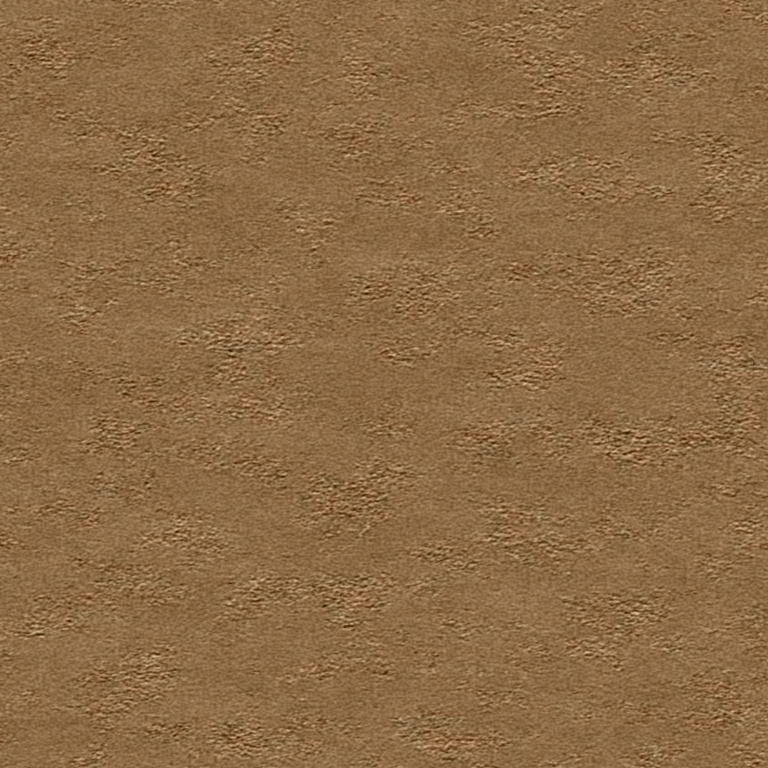
Reproduce this texture procedurally as a WebGL 2 fragment shader.

```glsl
#version 300 es
precision highp float;

// Dry packed earth: a soft brown ground with scattered rough, crumbly patches.
// Fine gradient noise, a little wider than tall, forms a height field lit from
// above; a ragged mask sets its strength, with streaks, tints and short cracks.

uniform vec2 u_resolution;
out vec4 fragColor;

const vec3 EARTH = vec3(0.552, 0.421, 0.274);      // middle colour
const vec3 RED_TINT = vec3(0.005, -0.002, -0.003); // ochre to olive shift
const vec2 PATCH_FREQ = vec2(7.9, 15.1);           // rough patches
const vec2 TONE_FREQ = vec2(5.3, 14.9);            // slow light and dark areas
const vec2 BLOTCH_FREQ = vec2(31.0, 73.0);         // small smudges
const vec2 STREAK_FREQ = vec2(83.0, 211.0);        // thin level streaks
const vec2 TINT_FREQ = vec2(29.0, 43.0);
const vec2 CLOD_FREQ = vec2(117.0, 197.0);         // crumbs, wider than tall
const vec2 GRAIN_FREQ = vec2(211.0, 277.0);        // finest sand
const vec2 CRACK_FREQ = vec2(53.0, 121.0);
const vec2 LIGHT_STEP = vec2(-0.0004, 0.0020);     // towards the light
const float CALM_RELIEF = 0.014;
const float ROUGH_RELIEF = 0.078;
const float GRAIN_AMOUNT = 0.031;
const float STREAK_AMOUNT = 0.017;
const float BLOTCH_AMOUNT = 0.011;
const float TONE_AMOUNT = 0.009;
const float CRACK_DEPTH = 0.080;

// Integer hash of a lattice cell to a unit gradient
vec2 cellGradient(ivec2 cell, uint seed) {
    uvec2 h = uvec2(cell + 4096) + seed * uvec2(7919u, 104729u);
    for (int i = 0; i < 2; i++) {
        h = h * 1664525u + 1013904223u;
        h.x += h.y * 1664525u;
        h.y += h.x * 1664525u;
        h ^= h >> 16u;
    }
    float angle = float(h.x >> 16u) * (6.2831853 / 65536.0);
    return vec2(cos(angle), sin(angle));
}

// Gradient noise scaled to a spread of about one
float noise(vec2 p, uint seed) {
    ivec2 cell = ivec2(floor(p));
    vec2 f = fract(p);
    vec2 w = f * f * f * (f * (f * 6.0 - 15.0) + 10.0);
    float a = dot(cellGradient(cell, seed), f);
    float b = dot(cellGradient(cell + ivec2(1, 0), seed), f - vec2(1, 0));
    float c = dot(cellGradient(cell + ivec2(0, 1), seed), f - vec2(0, 1));
    float d = dot(cellGradient(cell + ivec2(1, 1), seed), f - vec2(1, 1));
    return 4.5 * mix(mix(a, b, w.x), mix(c, d, w.x), w.y);
}

float fbm(vec2 p, uint seed) {
    float sum = 0.0;
    float amplitude = 0.75;
    for (uint i = 0u; i < 4u; i++) {
        sum += amplitude * noise(p, seed + i);
        p = mat2(0.995, 0.1, -0.1, 0.995) * p * 2.07 + 3.7;
        amplitude *= 0.78;
    }
    return sum;
}

// Height of the crumbly surface, tilted two ways to hide the lattice
float surface(vec2 p) {
    vec2 q = mat2(0.985, 0.17, -0.17, 0.985) * p;
    vec2 r = mat2(0.98, -0.2, 0.2, 0.98) * p;
    return 0.8 * noise(q * CLOD_FREQ, 11u) + 0.6 * noise(r * CLOD_FREQ * 1.37 + 5.3, 12u);
}

void main() {
    vec2 uv = gl_FragCoord.xy / u_resolution.y;

    // Where the ground is broken up
    float rough = smoothstep(-1.0, 2.3, fbm(uv * PATCH_FREQ, 21u));

    // Relief lit from above
    float relief = surface(uv) - surface(uv + LIGHT_STEP);
    float shade = relief * mix(CALM_RELIEF, ROUGH_RELIEF, rough);

    // Sand grain, level streaks, smudges and slow changes of tone
    shade += GRAIN_AMOUNT * mix(0.8, 1.3, rough) * noise(uv * GRAIN_FREQ + 0.37, 41u);
    shade += STREAK_AMOUNT * mix(0.7, 1.5, rough) * noise(uv * STREAK_FREQ + 0.71, 42u);
    shade += BLOTCH_AMOUNT * mix(0.6, 1.6, rough) * noise(uv * BLOTCH_FREQ + 2.3, 43u);
    shade += TONE_AMOUNT * fbm(uv * TONE_FREQ, 51u);

    // Short dark cracks, mostly inside the rough patches
    float line = 1.0 - smoothstep(0.0, 0.35, abs(noise(uv * CRACK_FREQ, 61u)));
    float place = smoothstep(0.6, 1.6, noise(uv * CRACK_FREQ * 0.7 + 9.1, 62u));
    shade -= CRACK_DEPTH * line * place * (0.2 + rough);

    vec3 colour = EARTH + shade + RED_TINT * noise(uv * TINT_FREQ, 71u) * (0.4 + rough);
    fragColor = vec4(clamp(colour, 0.0, 1.0), 1.0);
}
```
